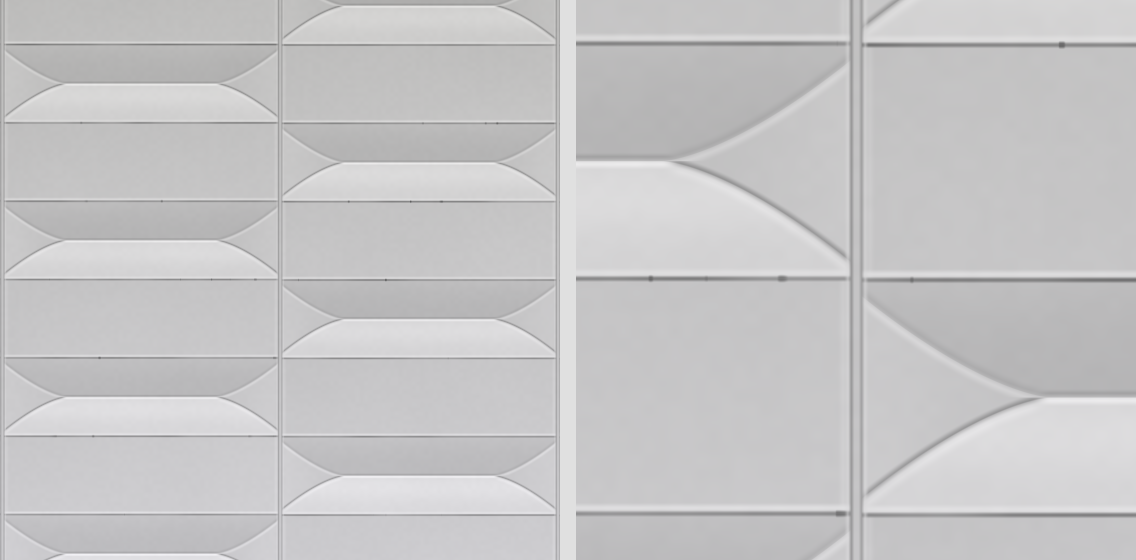
Left: the whole. Right: its middle third, enlarged.
This pattern is drawn by a Shadertoy shader. Its source:

```glsl
// Stacked pale wall tiles: flat and ridged faceted tiles alternating like a checkerboard.
const vec2 PITCH = vec2(0.4961, 0.1399);    // tile size including joint
const vec2 ORIGIN = vec2(0.0042, 0.0811);   // a joint crossing near the lower left
const float COLUMN_DROP = 0.0008;           // slight height step between columns
const float INSET = 0.006;                  // margin before the facets begin
const float FACET_REACH = 0.110;            // length of each curved end facet
const float FACET_HEIGHT = 0.058;           // half height of the end facet at the corner
const float FACET_CURVE = 1.5;              // bend of the facet edge
const float GROUT_HALF = 0.0030;            // half width of the vertical joint
const float FLAT_SHADE = 0.775;
const float END_SHADE = 0.790;
const float UPPER_SHADE = 0.712;
const float LOWER_SHADE = 0.825;
const float JOINT_DARK = 0.53;
const float JOINT_LIGHT = 0.88;
const float LIGHT_FALLOFF = 0.055;          // brightening from top to bottom
const vec3 WARM = vec3(1.003, 1.0, 0.994);
const vec3 COOL = vec3(1.0, 0.996, 1.012);

float hash(vec2 p) {
    return fract(sin(dot(p, vec2(127.1, 311.7))) * 43758.5453);
}

float noise(vec2 p) {
    vec2 i = floor(p), f = fract(p);
    f = f * f * (3.0 - 2.0 * f);
    return mix(mix(hash(i), hash(i + vec2(1, 0)), f.x),
               mix(hash(i + vec2(0, 1)), hash(i + vec2(1, 1)), f.x), f.y);
}

// Soft-edged stroke coverage at distance d from its centre
float stroke(float d, float halfWidth, float aa) {
    return 1.0 - smoothstep(halfWidth - aa, halfWidth + aa, abs(d));
}

// Brightness of the ridged tile at q, measured from its centre
float ridgedTile(vec2 q, float aa) {
    float edge = PITCH.x * 0.5 - abs(q.x);
    float s = max(1.0 - (edge - INSET) / FACET_REACH, 0.0);
    float facetY = FACET_HEIGHT * pow(s, FACET_CURVE);
    float slope = FACET_HEIGHT * FACET_CURVE * pow(s, FACET_CURVE - 1.0) / FACET_REACH;
    float d = (abs(q.y) - facetY) / sqrt(1.0 + slope * slope);
    float away = abs(q.y) / (PITCH.y * 0.5);

    // Upper face in shade, lower face catching light near the ridge
    float upper = UPPER_SHADE + 0.035 * away * away;
    float lower = LOWER_SHADE + 0.035 * exp(-pow((away - 0.3) * 3.0, 2.0));
    float above = smoothstep(-aa, aa, q.y);
    float face = mix(lower, upper, above);
    float side = END_SHADE - 0.025 * smoothstep(0.0, 0.1, edge);
    float shade = mix(side, face, smoothstep(-aa, aa, d));

    // Curved creases: highlight above, shadow below
    float onCurve = smoothstep(0.0, 0.12, s) * (1.0 - smoothstep(0.98, 1.06, s));
    float below = 1.0 - above;
    shade += 0.060 * onCurve * above * stroke(d + 0.0025, 0.0018, 0.0025);
    shade -= 0.060 * onCurve * above * stroke(d - 0.0022, 0.0010, 0.0035);
    shade -= 0.200 * onCurve * below * stroke(d + 0.0006, 0.0013, 0.0022);
    shade += 0.045 * onCurve * below * stroke(d - 0.0045, 0.0015, 0.0035);

    // Straight central ridge
    float onRidge = 1.0 - smoothstep(0.0, 0.1, s);
    shade -= 0.09 * onRidge * stroke(q.y - 0.0026, 0.0009, 0.0020);
    shade += 0.08 * onRidge * stroke(q.y + 0.0018, 0.0017, 0.0020);
    return shade;
}

// Brightness of the flat tile, with a faint raised rim
float flatTile(vec2 q, float aa) {
    vec2 edge = PITCH * 0.5 - abs(q);
    float rim = stroke(edge.x - 0.0080, 0.0012, 0.002 + aa);
    float tilt = 0.012 * q.x / PITCH.x - 0.01 * q.y / PITCH.y;
    return FLAT_SHADE + tilt + 0.035 * rim;
}

void mainImage(out vec4 fragColor, in vec2 fragCoord) {
    vec2 uv = fragCoord / iResolution.y;
    float aa = 0.75 / iResolution.y;

    // Tile grid
    vec2 grid = uv - ORIGIN;
    float column = floor(grid.x / PITCH.x);
    grid.y += COLUMN_DROP * column;
    vec2 cell = vec2(column, floor(grid.y / PITCH.y));
    vec2 q = grid - (cell + 0.5) * PITCH;
    float ridged = mod(cell.x + cell.y, 2.0);
    float shade = ridged > 0.5 ? ridgedTile(q, aa) : flatTile(q, aa);
    shade += 0.008 * (hash(cell + 7.0) - 0.5);

    // Horizontal joints: pale lip over a thin, uneven dark gap
    float joint = cell.y + step(0.0, q.y);
    float lift = q.y - PITCH.y * (step(0.0, q.y) - 0.5);
    float wear = noise(vec2(uv.x * 20.0, joint + 31.0 * column));
    float chip = smoothstep(0.93, 0.99, noise(vec2(uv.x * 90.0, 5.0 * joint)));
    shade = mix(shade, JOINT_LIGHT, 0.85 * stroke(lift - 0.0034, 0.0017, 0.0014 + aa));
    float gap = stroke(lift, 0.0012 + 0.0005 * chip, 0.0007 + aa);
    shade = mix(shade, JOINT_DARK - 0.10 * wear - 0.15 * chip, gap * (0.75 + 0.2 * wear));

    // Vertical joints: pale grout, darker on its left edge
    float side = PITCH.x * 0.5 - abs(q.x);
    float leftEdge = step(0.0, q.x);
    shade = mix(shade, 0.77, 1.0 - smoothstep(GROUT_HALF - aa, GROUT_HALF + aa, side));
    shade = mix(shade, 0.85, 0.6 * stroke(side - GROUT_HALF - 0.0022, 0.0009, 0.001 + aa));
    shade = mix(shade, 0.59, (0.75 + 0.2 * leftEdge) * stroke(side - GROUT_HALF, 0.0009, 0.0007 + aa));

    // Room light, glaze mottling and warm-to-cool drift
    shade += LIGHT_FALLOFF * (0.5 - uv.y) + 0.010 * (noise(uv * 9.0) - 0.5);
    shade += 0.010 * (noise(uv * 130.0) - 0.5);
    fragColor = vec4(shade * mix(COOL, WARM, clamp(uv.y, 0.0, 1.0)), 1.0);
}
```
